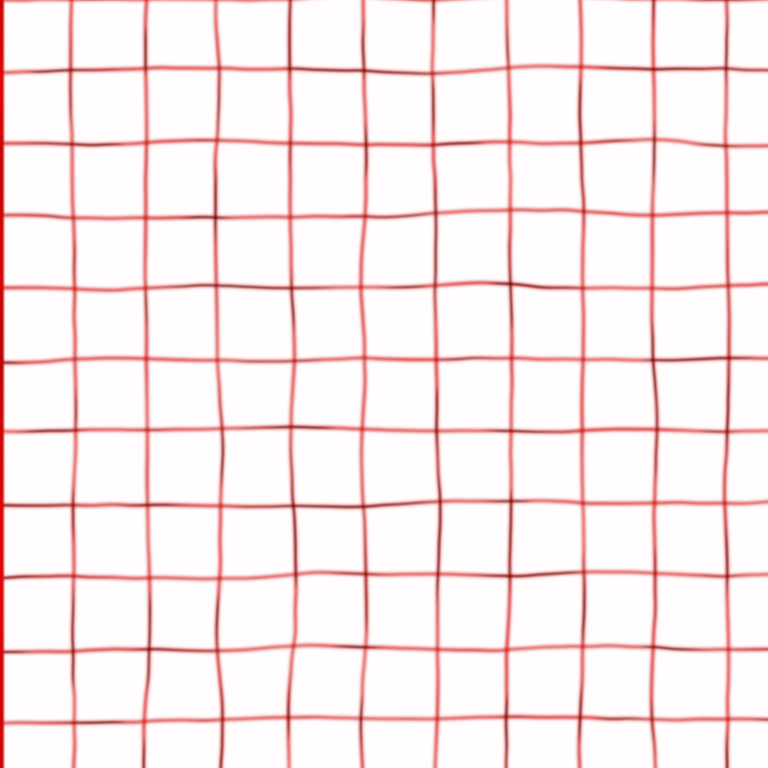
A Shadertoy shader for this pattern:

```glsl
#define PITCH vec2(0.0945, 0.0942)
#define ORIGIN vec2(0.0020, 0.0615)
#define WOBBLE 0.0075
#define LINE_SIGMA 0.0023
#define INK_STRENGTH 0.56
#define CORE_DARKNESS 0.34
#define EDGE_WIDTH 0.0050
#define PAPER vec3(1.0, 0.994, 0.994)
#define INK_ABSORB vec3(0.17, 0.96, 0.96)
#define EDGE_RED vec3(0.88, 0.02, 0.02)

float hash(vec2 p) {
    p = fract(p * vec2(0.1031, 0.1137));
    p += dot(p, p.yx + 33.33);
    return fract((p.x + p.y) * p.x * 91.7);
}

// Smooth noise along t, in -1..1, separate for every seed
float noise(float t, float seed) {
    float cell = floor(t);
    float f = t - cell;
    f = f * f * (3.0 - 2.0 * f);
    float a = hash(vec2(cell + 17.0, seed + 5.0));
    float b = hash(vec2(cell + 18.0, seed + 5.0));
    return mix(a, b, f) * 2.0 - 1.0;
}

// Sideways drift of a hand-drawn line: shared, own and fine waves
float drift(float t, float id, float family) {
    float sharedWave = noise(t * 7.0 + 0.3, family);
    float ownWave = noise(t * 8.5 + hash(vec2(id, family)), family + id * 3.0 + 20.0);
    float fineWave = noise(t * 34.0, family + id * 5.0 + 71.0);
    return WOBBLE * (0.40 * sharedWave + 0.60 * ownWave + 0.09 * fineWave);
}

// Light left after one family of parallel ink lines
vec3 inkLines(float across, float along, float origin, float pitch, float family) {
    float id = round((across - origin) / pitch);
    float d = across - origin - id * pitch - drift(along, id, family);
    float sigma = max(LINE_SIGMA, 0.6 / iResolution.y);

    // Pressure and dark core change slowly along the stroke
    float pressure = 1.0 + 0.12 * noise(along * 13.0, family + id * 7.0 + 40.0);
    float darkness = smoothstep(-0.1, 0.8, noise(along * 15.0, family + id * 2.0 + 90.0));
    float body = INK_STRENGTH * pressure * exp(-0.5 * d * d / (sigma * sigma));
    float coreSigma = 0.55 * sigma;
    float core = CORE_DARKNESS * darkness * exp(-0.5 * d * d / (coreSigma * coreSigma));
    return (1.0 - body * INK_ABSORB) * (1.0 - core);
}

void mainImage(out vec4 fragColor, in vec2 fragCoord) {
    vec2 uv = fragCoord / iResolution.xy;

    // Crossing inks multiply; the margin stroke replaces the first column line
    vec3 color = PAPER;
    vec3 columns = inkLines(uv.x, uv.y, ORIGIN.x, PITCH.x, 3.0);
    color *= mix(vec3(1.0), columns, step(0.5 * PITCH.x, uv.x));
    color *= inkLines(uv.y, uv.x, ORIGIN.y, PITCH.y, 211.0);

    // Heavy margin stroke along the left side
    float soft = max(0.0025, 1.0 / iResolution.x);
    float edge = 1.0 - smoothstep(EDGE_WIDTH - soft, EDGE_WIDTH + soft, uv.x);
    float shade = 0.92 + 0.10 * noise(uv.y * 9.0, 400.0);
    color = mix(color, EDGE_RED * shade, edge);

    fragColor = vec4(color, 1.0);
}
```
